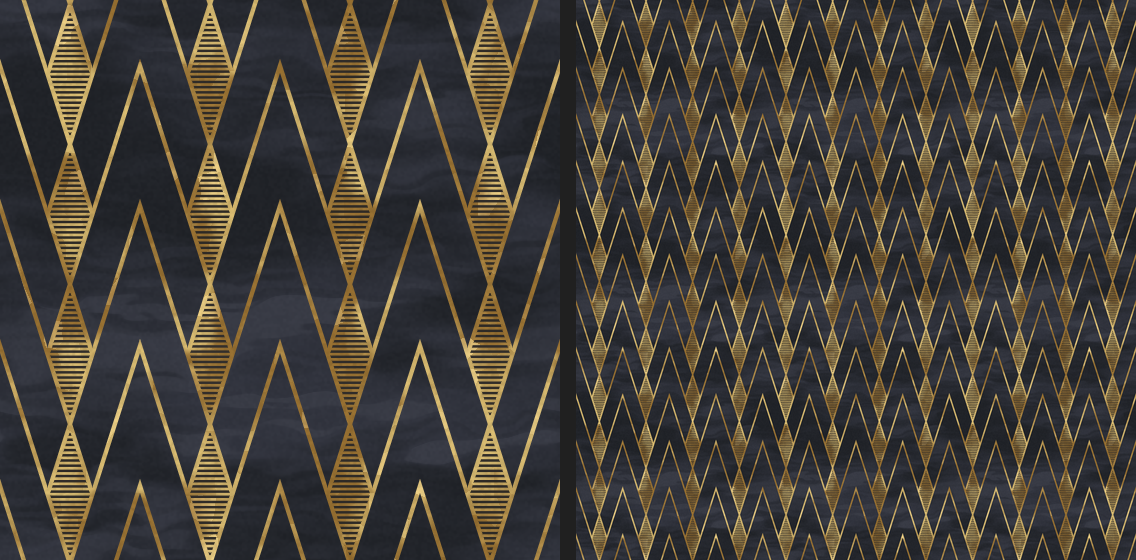
Left: one tile. Right: repeated 3 by 3.
Give the GLSL for this pattern, as a Shadertoy shader.

```glsl
vec3 hash3(vec2 p) {
    vec3 q = fract(p.xyx * vec3(0.1031, 0.1030, 0.0973));
    q += dot(q, q.yxz + 33.33);
    return fract((q.xxy + q.yzz) * q.zyx);
}

// Wrapping cellular noise: x = soft blend of cell values, y = value of nearest cell
vec2 cellular(vec2 uv, vec2 cells, float seed) {
    vec2 p = uv * cells, base = floor(p);
    float sum = 0.0, total = 0.0, nearest = 9.0, flat_value = 0.0;
    for (int j = -1; j <= 1; j++)
    for (int i = -1; i <= 1; i++) {
        vec2 cell = base + vec2(i, j);
        vec3 h = hash3(mod(cell, cells) + seed);
        vec2 r = cell + 0.15 + 0.7 * h.xy - p;
        float d = dot(r, r), w = exp(-5.0 * d);
        sum += w * h.z;
        total += w;
        if (d < nearest) { nearest = d; flat_value = h.z; }
    }
    return vec2(sum / total, flat_value);
}

// Dark ink wash with broad sideways brush marks
vec3 inkWash(vec2 uv) {
    vec2 warp = vec2(cellular(uv, vec2(7, 19), 11.0).x, cellular(uv, vec2(13, 23), 23.0).x) - 0.5;
    vec2 p = uv + warp * vec2(0.10, 0.035);
    float broad = cellular(p, vec2(3, 6), 37.0).x;
    float strokes = cellular(p, vec2(5, 17), 41.0).x;
    float bristles = cellular(p, vec2(12, 80), 53.0).x;
    float grain = cellular(uv, vec2(190), 67.0).x;
    float tone = 0.5 * broad + 0.32 * strokes + 0.18 * bristles;
    vec3 colour = mix(vec3(0.125, 0.135, 0.155), vec3(0.195, 0.205, 0.245), smoothstep(0.25, 0.78, tone));
    float dryBrush = smoothstep(0.57, 0.66, strokes + 0.35 * (bristles - 0.5)) * smoothstep(0.4, 0.75, broad);
    return colour + 0.025 * dryBrush + 0.018 * (grain - 0.5);
}

// Uneven metal leaf: soft shading, crisp flakes and fine grain
vec3 goldLeaf(vec2 uv) {
    float shade = smoothstep(0.2, 0.8, cellular(uv, vec2(8), 71.0).x);
    float mottle = cellular(uv, vec2(37), 83.0).x;
    float flake = cellular(uv + 0.006 * (mottle - 0.5), vec2(26), 97.0).y;
    float grain = cellular(uv, vec2(170), 101.0).x;
    float tone = 0.5 * shade + 0.28 * mottle + 0.22 * flake;
    vec3 colour = mix(vec3(0.58, 0.43, 0.19), vec3(0.82, 0.71, 0.43), smoothstep(0.2, 0.8, tone));
    return colour * (0.94 + 0.12 * grain) + 0.07 * smoothstep(0.9, 0.95, flake);
}

float coverage(float d, float pixel) {
    return clamp(0.5 - d / pixel, 0.0, 1.0);
}

void mainImage(out vec4 fragColor, in vec2 fragCoord) {
    vec2 uv = fragCoord / iResolution.xy;
    float pixel = 4.0 / iResolution.y;
    float slope = 3.12, norm = inversesqrt(1.0 + slope * slope);

    // Four by four cells, measured from the diamond tips
    float x = abs(fract(uv.x * 4.0) - 0.5);
    float y = fract(uv.y * 4.0 - 0.97);

    // Overlapping zigzags, and the short edges that close the diamonds
    float zigzag = abs(fract(y - slope * x + 0.5) - 0.5) * norm;
    float closing = abs(fract(y + slope * x + 0.5) - 0.5) * norm;
    float lines = coverage(zigzag - 0.0155, pixel);
    lines = max(lines, coverage(closing - 0.0155, pixel) * coverage(x - 0.5 / slope, pixel));

    // Bars across each diamond
    float inside = coverage((slope * x - min(y, 1.0 - y)) * norm, pixel);
    float bars = coverage(abs(fract(y * 27.0) - 0.5) / 27.0 - 0.0097, pixel);

    vec3 colour = mix(inkWash(uv), vec3(0.19, 0.165, 0.135), 0.75 * inside);
    colour = mix(colour, goldLeaf(uv), max(lines, inside * bars));
    fragColor = vec4(colour, 1.0);
}
```
